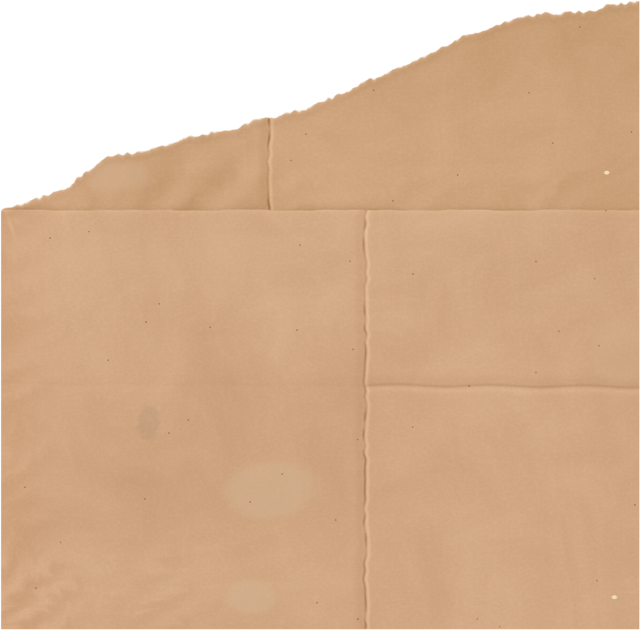
Write a WebGL 1 fragment shader that draws this texture.

```glsl
precision highp float;
uniform vec2 u_resolution;

vec2 hash2(vec2 p) {
  return fract(sin(vec2(dot(p, vec2(127.1, 311.7)), dot(p, vec2(269.5, 183.3)))) * 4375.85);
}

// Nearest feature point: x = distance, y = random id of its cell
vec2 cellular(vec2 p) {
  vec2 best = vec2(9.0, 0.0);
  for (int j = -1; j <= 1; j++) {
    for (int i = -1; i <= 1; i++) {
      vec2 cell = floor(p) + vec2(float(i), float(j));
      vec2 h = hash2(cell);
      float d = length(cell + h - p);
      if (d < best.x) best = vec2(d, fract(h.x * 7.3 + h.y * 13.7));
    }
  }
  return best;
}

// Warped, rotated sine layers
float mottle(vec2 p) {
  float sum = 0.0, amp = 0.5;
  for (int i = 0; i < 6; i++) {
    p = mat2(0.8, 0.6, -0.6, 0.8) * p * 1.65 + 1.3;
    p += 0.7 * sin(p.yx * 1.2 + float(i));
    sum += amp * sin(p.x) * sin(p.y);
    amp *= 0.7;
  }
  return sum;
}

float ramp(float x, float a, float b) { return clamp((x - a) / (b - a), 0.0, 1.0); }

float bump(float x, float width) { return exp(-x * x / (width * width)); }

// Height of the torn upper border
float tornEdge(float x) {
  float h = 0.665 + 0.040 * ramp(x, 0.0, 0.107) + 0.046 * ramp(x, 0.107, 0.165);
  h += 0.011 * ramp(x, 0.165, 0.234) + 0.023 * ramp(x, 0.234, 0.30);
  h += 0.009 * ramp(x, 0.30, 0.365) + 0.021 * ramp(x, 0.365, 0.417);
  h += 0.006 * ramp(x, 0.417, 0.456) + 0.089 * ramp(x, 0.456, 0.664);
  h += 0.030 * ramp(x, 0.664, 0.716) + 0.034 * ramp(x, 0.716, 0.82);
  h += 0.010 * ramp(x, 0.82, 0.931) + 0.011 * ramp(x, 0.931, 0.95) + 0.004 * ramp(x, 0.95, 1.0);
  return h + 0.0018 * sin(x * 71.0 + 2.0 * sin(x * 43.0)) + 0.0012 * sin(x * 190.0 + 3.0 * sin(x * 97.0));
}

// Dark fold line with a shaded left flank and a lit right flank
float fold(float d, float broken) {
  float shade = -0.11 * bump(d, 0.0019) * broken;
  shade += 0.055 * bump(d - 0.0045, 0.0028);
  return shade - 0.025 * bump(d + 0.007, 0.008);
}

float stain(vec2 p, vec2 center, vec2 radius, float rough) {
  return 1.0 - smoothstep(0.65, 1.15, length((p - center) / radius) + 0.3 * rough);
}

void main() {
  vec2 uv = gl_FragCoord.xy / u_resolution;
  vec2 p = vec2(uv.x, uv.y * u_resolution.y / u_resolution.x);
  float px = 1.0 / u_resolution.y;
  float broad = mottle(p * 4.0);
  float fine = mottle(p * 17.0 + 5.0);

  // Two overlapping sheets
  float seam = uv.y - 0.6665 - 0.0008 * sin(uv.x * 37.0 + sin(uv.x * 90.0));
  float upper = smoothstep(-px, px, seam);
  vec3 paper = mix(vec3(0.819, 0.655, 0.513), vec3(0.797, 0.635, 0.482), upper);
  paper += vec3(0.010, 0.012, 0.014) * bump(uv.y - 0.58, 0.1) * (1.0 - upper);
  paper -= vec3(0.012, 0.018, 0.022) * smoothstep(0.12, 0.0, uv.x) * (1.0 - upper);

  // Mottling, fibres and grain
  float tone = 0.020 * broad + 0.011 * fine;
  tone += 0.016 * (cellular(p * vec2(150.0, 190.0)).x - 0.5);
  tone += 0.012 * (cellular(p * 300.0).x - 0.5);

  // Slanted wrinkles in the lower left and along the upper sheet
  float slant = dot(p, vec2(-0.55, 0.83));
  float rumple = sin(slant * 130.0 + 3.0 * broad + 2.5 * fine) * (0.5 + 0.5 * sin(p.x * 31.0 + 2.0 * fine));
  tone += 0.017 * rumple * smoothstep(0.22, 0.03, uv.y) * smoothstep(0.55, 0.1, uv.x);
  tone += 0.010 * rumple * smoothstep(0.16, 0.0, uv.x) * (1.0 - upper);
  float ridge = sin(dot(p, vec2(62.0, -60.0)) + 1.5 * broad + 0.8);
  tone += 0.022 * ridge * upper * bump(uv.x - 0.33, 0.11) * smoothstep(0.82, 0.69, uv.y);
  tone += 0.010 * rumple * upper * smoothstep(0.76, 0.68, uv.y);

  // Vertical folds, one on each sheet
  float wobble = 0.0012 * sin(uv.y * 58.0) + 0.0010 * sin(uv.y * 151.0 + 2.0 * sin(uv.y * 67.0));
  float broken = 0.7 + 0.4 * sin(uv.y * 110.0 + 3.0 * sin(uv.y * 39.0));
  tone += upper * fold(uv.x - 0.419 - wobble, 1.2 * broken);
  tone += (1.0 - upper) * fold(uv.x - 0.570 - wobble, broken);

  // Horizontal fold, strong on the right and faint on the left
  float crossFold = uv.y - 0.389 + 0.006 * (uv.x - 0.57) - 0.0015 * sin(uv.x * 43.0);
  float strength = mix(0.12, 1.0, smoothstep(0.568, 0.574, uv.x));
  tone -= strength * (0.050 * bump(crossFold, 0.0025) + 0.020 * bump(crossFold - 0.006, 0.009));
  tone += strength * 0.022 * bump(crossFold + 0.007, 0.005);

  // Shadow above the seam, light lip below it
  float seamWeight = 0.55 + 0.45 * sin(uv.x * 17.0 + 2.0 * sin(uv.x * 9.0));
  tone -= upper * (0.028 + 0.045 * seamWeight) * exp(-max(seam, 0.0) / 0.005);
  tone += (1.0 - upper) * 0.035 * exp(min(seam, 0.0) / 0.004);

  // Short bent corner at the left
  float corner = uv.x - 0.012 - 0.35 * (0.655 - uv.y);
  tone += 0.035 * bump(corner, 0.003) * bump(uv.y - 0.64, 0.022);
  paper += tone * vec3(1.0, 1.1, 1.15);

  // Pale and grey stains
  float pale = stain(uv, vec2(0.425, 0.225), vec2(0.066, 0.048), fine + 0.5 * broad);
  pale += stain(uv, vec2(0.39, 0.052), vec2(0.038, 0.026), fine);
  pale += 0.8 * stain(uv, vec2(0.183, 0.722), vec2(0.050, 0.030), fine);
  pale += 0.5 * stain(uv, vec2(0.97, 0.44), vec2(0.045, 0.055), fine);
  paper = mix(paper, vec3(0.825, 0.695, 0.565), 0.55 * min(pale, 1.0));
  paper -= vec3(0.040, 0.025, 0.015) * stain(uv, vec2(0.232, 0.33), vec2(0.018, 0.032), fine);

  // Scattered dirt and two bright chips
  vec2 dirt = cellular(p * 26.0);
  paper -= 0.13 * step(0.93, dirt.y) * smoothstep(0.055, 0.02, dirt.x);
  float chip = min(length((uv - vec2(0.948, 0.726)) * vec2(0.8, 1.1)), length((uv - vec2(0.960, 0.052)) * vec2(0.8, 1.1)));
  paper = mix(paper, vec3(0.96, 0.86, 0.72), smoothstep(0.0045, 0.002, chip));

  // Torn border with a pale fibrous rim, thin margins at the sides
  float nick = 0.004 * (cellular(p * 85.0).x - 0.5);
  float inside = tornEdge(uv.x) + nick - uv.y;
  paper += 0.045 * bump(inside, 0.004) - 0.018 * bump(inside - 0.009, 0.006);
  float mask = smoothstep(-px, 1.5 * px, inside);
  mask *= smoothstep(0.0005, 0.003, uv.x) * smoothstep(1.0, 0.998, uv.x) * smoothstep(0.0, 0.0025, uv.y);
  gl_FragColor = vec4(mix(vec3(1.0), paper, mask), 1.0);
}
```
